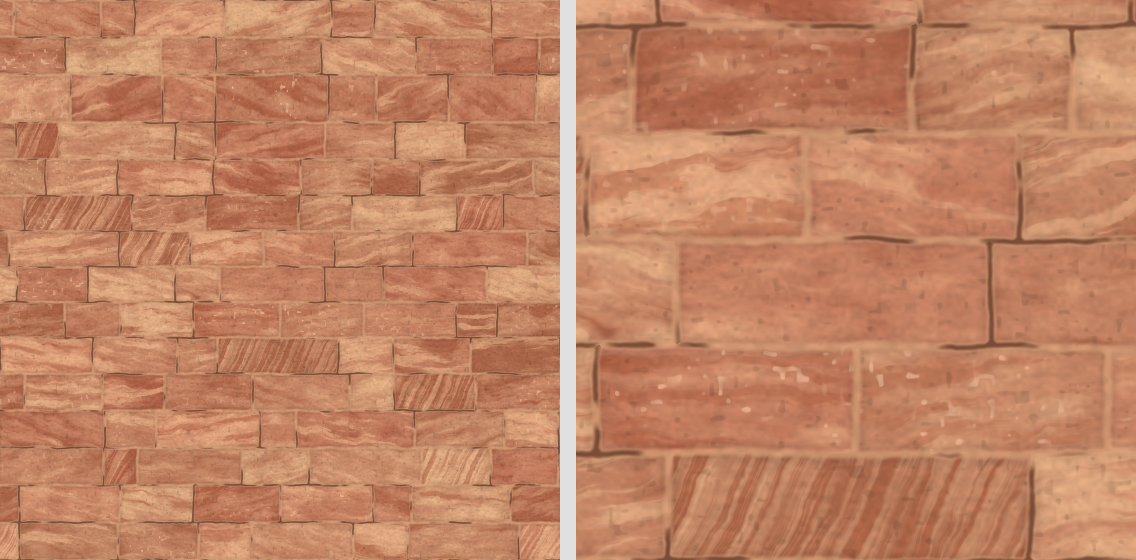
Left: the whole. Right: its middle third, enlarged.
Give the GLSL for this texture, as a three.js fragment shader.

```glsl
varying vec2 vUv;

const float ROWS = 15.0;
const float COLUMNS = 7.0;
const float WIDTH_JITTER = 0.62;
const float TALL_ROW_SWELL = 0.28;
const float EDGE_WOBBLE = 0.085;
const float JOINT = 0.035;
const float SOFTNESS = 0.028;
const float CORNER = 0.06;
const float GRAIN = 0.075;

const vec3 DEEP_RED = vec3(0.66, 0.385, 0.275);
const vec3 CLAY = vec3(0.765, 0.512, 0.388);
const vec3 SAND = vec3(0.88, 0.665, 0.505);
const vec3 FLECK = vec3(0.90, 0.70, 0.57);
const vec3 RUST = vec3(0.68, 0.37, 0.25);
const vec3 MORTAR = vec3(0.83, 0.605, 0.455);
const vec3 CREVICE = vec3(0.40, 0.23, 0.16);

float hash(vec2 p) {
  vec3 q = fract(p.xyx * 0.1031);
  q += dot(q, q.yzx + 33.33);
  return fract((q.x + q.y) * q.z);
}

float noise(vec2 p) {
  vec2 i = floor(p);
  vec2 f = fract(p);
  f = f * f * (3.0 - 2.0 * f);
  float a = mix(hash(i), hash(i + vec2(1.0, 0.0)), f.x);
  float b = mix(hash(i + vec2(0.0, 1.0)), hash(i + vec2(1.0, 1.0)), f.x);
  return mix(a, b, f.y);
}

float fbm(vec2 p) {
  float sum = 0.0;
  float weight = 0.533;
  for (int i = 0; i < 4; i++) {
    sum += weight * noise(p);
    p = p * 2.03 + 17.3;
    weight *= 0.5;
  }
  return sum;
}

// Horizontal position of a vertical joint, in columns
float jointAt(float column, float row) {
  return column + WIDTH_JITTER * (hash(vec2(mod(column, COLUMNS), row + 51.0)) - 0.5);
}

// Sandstone at a point inside one block
vec3 sandstone(vec2 local, vec2 id) {
  vec2 seed = 60.0 * vec2(hash(id + 3.0), hash(id + 11.0));
  float bedding = hash(id + 19.0);
  float streaky = hash(id + 27.0);
  float speckled = hash(id + 35.0);
  float slope = 0.7 * (hash(id + 43.0) - 0.5);
  slope += 2.0 * step(0.9, bedding);

  // Layers and blotches
  float blotch = fbm(local * 2.2 + seed);
  float layerY = local.y + slope * local.x + 0.25 * blotch;
  float layers = fbm(vec2(local.x * 0.9, layerY * 6.5) + seed.yx);
  float tone = mix(0.2, 0.84, hash(id + 59.0));
  tone += (layers - 0.5) * mix(0.4, 1.3, bedding) + (blotch - 0.5) * 0.65;
  vec3 color = mix(DEEP_RED, CLAY, smoothstep(0.0, 0.5, tone));
  color = mix(color, SAND, smoothstep(0.45, 1.05, tone));
  color += (hash(id + 67.0) - 0.5) * vec3(-0.01, 0.035, 0.02);

  // Pale streaks and rusty veins
  float streak = smoothstep(0.54, 0.68, layers) * smoothstep(0.45, 0.9, streaky);
  color = mix(color, SAND, 0.6 * streak);
  float vein = smoothstep(0.46, 0.32, layers) * smoothstep(0.5, 0.1, streaky);
  color = mix(color, RUST, 0.4 * vein);

  // Flecks, pits and grain
  float spots = noise(local * 13.0 + seed);
  float cluster = smoothstep(0.35, 0.6, blotch) * smoothstep(0.3, 0.9, speckled);
  color = mix(color, FLECK, 0.75 * cluster * smoothstep(0.76, 0.92, spots));
  color *= 1.0 - 0.10 * smoothstep(0.2, 0.05, spots);
  float grain = noise(local * 24.0 + seed.yx) + noise(local * vec2(9.0, 20.0) + seed) - 1.0;
  return color * (1.0 + GRAIN * grain);
}

void main() {
  // Wavy courses, one taller than the rest
  vec2 p = vec2(vUv.x, 1.0 - vUv.y) * ROWS;
  vec2 wall = p;
  p += EDGE_WOBBLE * (vec2(fbm(wall * 2.5), fbm(wall * 2.5 + 40.0)) - 0.5);
  p.y -= TALL_ROW_SWELL * smoothstep(2.0, 3.28, p.y) * (1.0 - smoothstep(3.3, 11.0, p.y));
  float row = mod(floor(p.y), ROWS);

  // Block of random width
  float x = p.x * COLUMNS / ROWS + COLUMNS * hash(vec2(row, 7.0));
  float column = floor(x + 0.5);
  column -= step(x, jointAt(column, row));
  float left = jointAt(column, row);
  float right = jointAt(column + 1.0, row);
  vec2 id = vec2(mod(column, COLUMNS), row);
  vec2 local = vec2((x - left) * ROWS / COLUMNS, fract(p.y));
  vec2 size = vec2((right - left) * ROWS / COLUMNS, 1.0);

  // Distance inward from the rounded outline
  vec2 corner = abs(local - 0.5 * size) - 0.5 * size + CORNER;
  float inset = CORNER - length(max(corner, 0.0)) - min(max(corner.x, corner.y), 0.0);

  // Worn rim, mortar and open cracks
  vec3 color = sandstone(local, id);
  color *= 1.0 - 0.07 * (1.0 - smoothstep(JOINT, 0.13, inset));
  float face = smoothstep(JOINT - SOFTNESS, JOINT + SOFTNESS, inset);
  vec3 mortar = MORTAR * (0.93 + 0.14 * noise(wall * 11.0));
  color = mix(mix(color, mortar, 0.8), color, face);
  float open = smoothstep(0.48, 0.66, fbm(wall * 1.7 + 90.0) + 0.06 * step(corner.y, corner.x));
  float crack = 1.0 - smoothstep(0.004, 0.004 + 1.3 * SOFTNESS, inset);
  color = mix(color, CREVICE, 0.8 * open * crack);

  gl_FragColor = vec4(color, 1.0);
}
```
